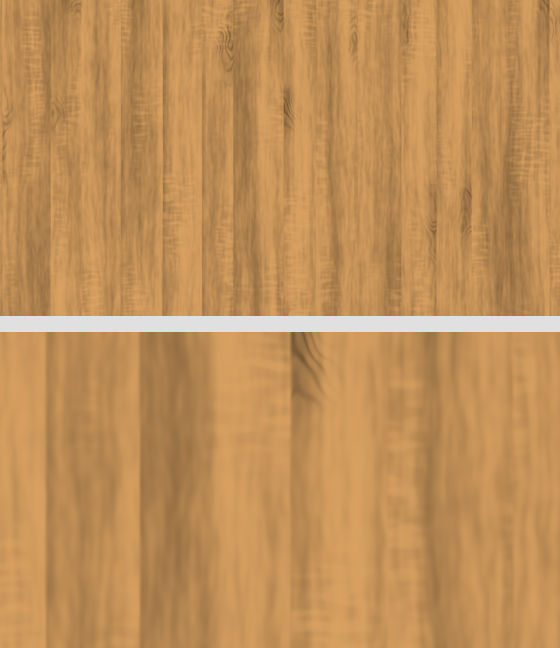
Top: the whole. Bottom: its middle third, enlarged.
A WebGL 2 fragment shader for this texture:

```glsl
#version 300 es
precision highp float;

uniform vec2 u_resolution;
out vec4 fragColor;

const vec3 WOOD_TINT = vec3(1.0, 0.741, 0.447);
const float BASE_LIGHT = 0.768;
const float LIGHT_CAP = 0.85;
const float CAP_SHARPNESS = 30.0;
const float STRIP_WIDTH = 0.125;
const float STRIP_JITTER = 0.8;
const float SEAM_SOFTNESS = 0.003;
const float SEAM_SHADE = 0.13;
const float STRIP_CONTRAST = 0.095;
const float BROAD_STREAK = 0.19;
const float NARROW_STREAK = 0.125;
const float FIBRE = 0.075;
const float PORES = 0.05;
const float MOTTLE = 0.05;
const float RAY_LIGHT = 0.075;
const float FIGURE_ROW = 0.55;
const float FIGURE_CHANCE = 0.45;
const float ARCH_SPACING = 0.017;
const float TAU = 6.28319;

float hash(vec2 p) {
    vec3 q = fract(vec3(p.xyx) * 0.1031);
    q += dot(q, q.yzx + 33.33);
    return fract((q.x + q.y) * q.z);
}

float cornerSlope(vec2 cell, vec2 offset) {
    float angle = TAU * hash(cell);
    return dot(vec2(cos(angle), sin(angle)), offset);
}

float gradientNoise(vec2 p) {
    vec2 i = floor(p), f = p - i;
    vec2 w = f * f * f * (f * (f * 6.0 - 15.0) + 10.0);
    vec2 e = vec2(1.0, 0.0);
    float low = mix(cornerSlope(i, f), cornerSlope(i + e.xy, f - e.xy), w.x);
    float high = mix(cornerSlope(i + e.yx, f - e.yx), cornerSlope(i + e.xx, f - e.xx), w.x);
    return mix(low, high, w.y);
}

float seamAt(float id) {
    return (id + STRIP_JITTER * (hash(vec2(id, 7.0)) - 0.5)) * STRIP_WIDTH;
}

// Dark wavy arches cut by a seam, at most one group in each row of a strip
float figure(vec2 p, float id, float left, float width) {
    float y = p.y + FIGURE_ROW * hash(vec2(id, 21.0));
    float row = floor(y / FIGURE_ROW);
    vec2 key = vec2(id, row + 40.0);
    float present = step(hash(key), FIGURE_CHANCE);
    float halfHeight = mix(0.09, 0.25, hash(key + 11.0));
    float halfWidth = mix(0.02, 0.075, hash(key + 23.0));
    float side = step(0.5, hash(key + 31.0));
    vec2 centre = vec2(left + width * mix(0.05, 0.95, side),
                       row * FIGURE_ROW + mix(halfHeight, FIGURE_ROW - halfHeight, hash(key + 47.0)));
    vec2 d = vec2(p.x, y) - centre;
    float warp = 0.050 * gradientNoise(p * vec2(16.0, 11.0) + id * 5.3)
               + 0.014 * gradientNoise(p * vec2(45.0, 28.0) + id * 3.1);
    float envelope = smoothstep(1.0, 0.1, length((d + vec2(warp * 0.5, 0.0)) / vec2(halfWidth, halfHeight)));
    float slope = hash(key + 67.0) < 0.5 ? 0.3 : -0.3;
    float phase = length(vec2(d.x, 0.008)) + slope * d.y + warp;
    float arches = 0.5 + 0.5 * sin(TAU * phase / ARCH_SPACING);
    float strength = mix(0.5, 1.0, hash(key + 59.0));
    return present * strength * envelope * (0.10 + 0.17 * arches * arches);
}

float stripLight(vec2 p, float id) {
    float left = seamAt(id);
    float width = seamAt(id + 1.0) - left;
    vec2 shift = vec2(hash(vec2(id, 3.0)), hash(vec2(id, 5.0))) * 60.0 + 10.0;

    // Long grain, gently bent
    vec2 g = p;
    g.x += 0.014 * gradientNoise(p * vec2(5.0, 2.6) + shift)
         + 0.004 * gradientNoise(p * vec2(20.0, 11.0) + shift);
    float light = BASE_LIGHT + STRIP_CONTRAST * (hash(vec2(id, 13.0)) - 0.5);
    light += BROAD_STREAK * gradientNoise(g * vec2(14.0, 0.8) + shift);
    light += NARROW_STREAK * gradientNoise(g * vec2(44.0, 1.8) + shift.yx);
    light += FIBRE * gradientNoise(g * vec2(100.0, 12.0) + shift);
    light += PORES * gradientNoise(g * vec2(120.0, 38.0) + shift.yx);
    light += MOTTLE * gradientNoise(p * vec2(22.0, 12.0) + shift.yx);

    // Pale cross rays gathered in patches
    float patchMask = smoothstep(0.02, 0.35, gradientNoise(p * vec2(11.0, 3.2) + shift.yx + 9.0));
    float bend = 0.005 * gradientNoise(p * vec2(22.0, 6.0) + shift);
    float rays = gradientNoise(vec2(p.x * 21.0, (p.y + bend) * 88.0) + shift);
    light += RAY_LIGHT * patchMask * (smoothstep(-0.2, 0.4, rays) - 0.3);

    // Shade fading away from one side of the seam
    float fromSeam = hash(vec2(id, 17.0)) < 0.5 ? p.x - left : left + width - p.x;
    float seamVariation = 0.6 + gradientNoise(vec2(id * 3.7 + 0.4, p.y * 2.2));
    light -= SEAM_SHADE * hash(vec2(id, 19.0)) * seamVariation * exp(-max(fromSeam, 0.0) / 0.02);

    return light - figure(p, id, left, width);
}

void main() {
    vec2 p = gl_FragCoord.xy / u_resolution.y;

    // Blend the two strips that meet at the closest seam
    float id = floor(p.x / STRIP_WIDTH + 0.5);
    float across = smoothstep(-SEAM_SOFTNESS, SEAM_SOFTNESS, p.x - seamAt(id));
    float light = mix(stripLight(p, id - 1.0), stripLight(p, id), across);

    // Soft ceiling on the highlights
    light = LIGHT_CAP - log(1.0 + exp((LIGHT_CAP - light) * CAP_SHARPNESS)) / CAP_SHARPNESS;
    fragColor = vec4(WOOD_TINT * max(light, 0.4), 1.0);
}
```
